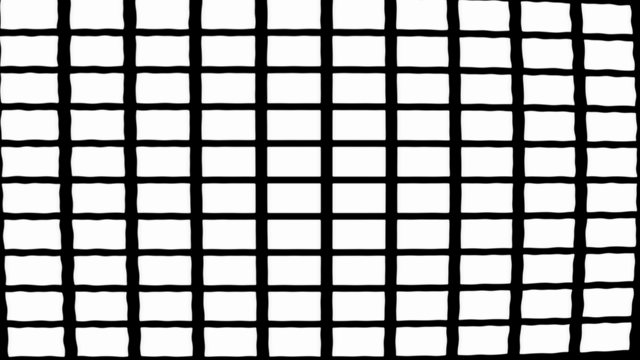
Reproduce this pattern procedurally as a WebGL 1 fragment shader.

```glsl
precision highp float;
// Ten by ten white cells behind a black grid, drawn like ink with soft edges.
// The grid is bent by a mild lens warp; its bars are straight in the middle and
// grow more ragged towards the rim, using layered sines with a phase per bar.

#define PITCH vec2(0.1813, 0.10125)     // cell size, in canvas heights
#define HALF_BAR vec2(0.0162, 0.0093)   // half widths of upright and level bars
#define CENTRE_X 0.0185                 // middle bar, right of the canvas centre
#define RIM 5.0                         // index of the outermost bars
#define LEFT_RIM_TRIM 0.012             // the left border is thinner
#define SWAY 0.0036                     // sideways wander of a whole bar
#define FRAY 0.0030                     // separate roughness of each bar edge
#define SOFTNESS 0.0029                 // half width of the blurred edge
#define CORNER 0.004                    // rounding of the cell corners
#define PAPER 0.993

uniform vec2 u_resolution;

// Wavy line in -1..1, different for every seed
float wave(float t, float seed) {
  return 0.5 * sin(t * 43.0 + seed * 2.4)
       + 0.3 * sin(t * 79.0 + seed * 5.3)
       + 0.2 * sin(t * 137.0 + seed * 8.9);
}

// Uneven lens warp, stronger on the right
vec2 warp(vec2 p) {
  float side = smoothstep(-0.4, 0.4, p.x);
  float right = max(p.x, 0.0);
  float bulge = mix(0.03, 0.11, side) * p.y * p.y;
  float tilt = mix(0.027, 0.007, side) * p.y;
  return p * vec2(1.0 + 0.037 * right + bulge - tilt,
                  1.0 + 0.052 * right * right - 0.028 * p.y);
}

// Distance to the nearest bar edge, positive inside a cell
float barGap(float across, float along, float pitch, float halfBar,
             float rough, float family) {
  float line = clamp(floor(across / pitch + 0.5), -RIM, RIM);
  float seed = line * 1.7 + family;
  float offset = across - line * pitch - SWAY * rough * wave(along, seed);
  float edgeSeed = seed + 0.6 * sign(offset) + 11.0;
  float gap = abs(offset) - halfBar - FRAY * rough * wave(along, edgeSeed);
  // Everything past the outermost bars is ink
  bool outside = abs(line) == RIM && offset * line > 0.0;
  return outside ? -abs(offset) - halfBar : gap;
}

void main() {
  vec2 p = (gl_FragCoord.xy - 0.5 * u_resolution) / u_resolution.y;
  p.x -= CENTRE_X;
  vec2 q = warp(p);
  float rough = smoothstep(0.08, 0.85, length(p));

  // Bars thicken slightly towards the rim
  vec2 halfBar = HALF_BAR + rough * vec2(0.0014, 0.0003);
  halfBar.x -= LEFT_RIM_TRIM * step(q.x, -(RIM - 0.5) * PITCH.x);
  vec2 gap = vec2(
    barGap(q.x, p.y, PITCH.x, halfBar.x, rough, 0.0),
    barGap(q.y, p.x, PITCH.y, halfBar.y, 0.65 * rough, 31.0));

  // Rounded cell shape
  vec2 corner = max(CORNER - gap, 0.0);
  float cell = min(max(gap.x, CORNER), max(gap.y, CORNER)) - length(corner);

  // Blurred ink edge and a faint smear beside the upright bars
  float blur = max(SOFTNESS, 0.7 / u_resolution.y);
  float white = smoothstep(-blur, blur, cell);
  float smear = 0.025 * (1.0 - smoothstep(0.004, 0.014, gap.x));
  gl_FragColor = vec4(vec3(white * (PAPER - smear)), 1.0);
}
```
